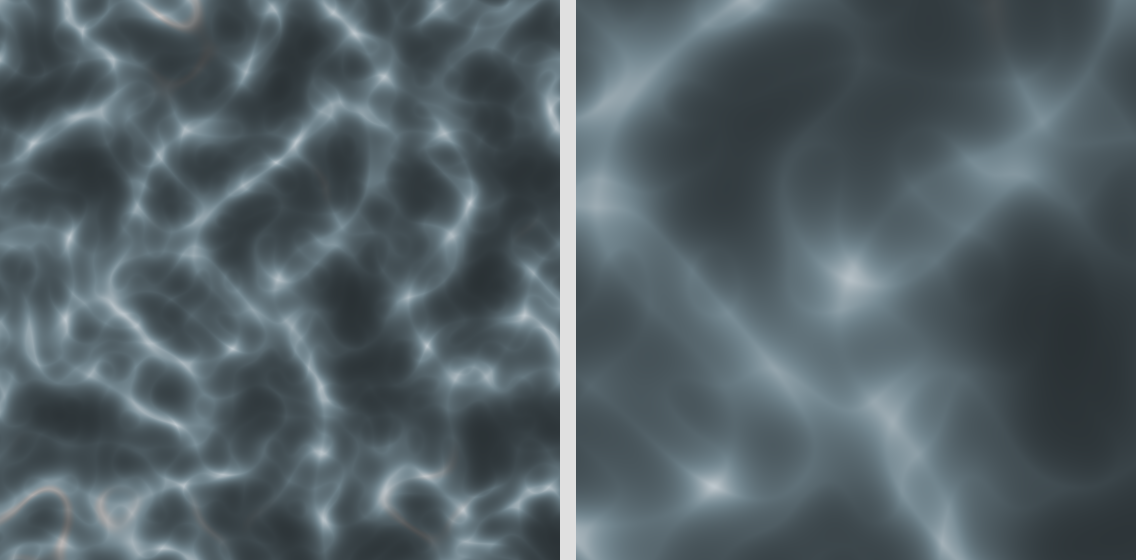
Left: the whole. Right: its middle third, enlarged.
Write a three.js fragment shader that draws this texture.

```glsl
// Misty slate-blue ridged noise: soft dark hollows between thin glowing veins.
#define BASE_FREQ 4.6
#define DETAIL_GAIN 0.55
#define FINE_GAIN 0.2
#define WARP_AMOUNT 0.022
#define VEIN_SOFTNESS 0.010
#define VEIN_FALLOFF 4.2
#define HOLLOW_LEVEL 0.17
#define VEIN_LEVEL 0.62
#define SLATE_TINT vec3(0.85, 1.0, 1.07)
#define GLOW_TINT vec3(0.95, 1.0, 1.03)
#define WARM_TINT vec3(1.05, 0.98, 0.95)

varying vec2 vUv;

// Unit gradient with a pseudo-random direction per lattice point
vec2 latticeGradient(vec2 cell) {
  vec3 p = fract(cell.xyx * vec3(0.1031, 0.1030, 0.0973));
  p += dot(p, p.yzx + 33.33);
  float angle = 6.28318 * fract((p.x + p.y) * p.z);
  return vec2(cos(angle), sin(angle));
}

// Gradient noise, roughly -0.7 to 0.7
float gradientNoise(vec2 p) {
  vec2 cell = floor(p);
  vec2 f = p - cell;
  vec2 fade = f * f * f * (f * (f * 6.0 - 15.0) + 10.0);
  vec2 right = vec2(1.0, 0.0);
  vec2 up = vec2(0.0, 1.0);
  float a = dot(latticeGradient(cell), f);
  float b = dot(latticeGradient(cell + right), f - right);
  float c = dot(latticeGradient(cell + up), f - up);
  float d = dot(latticeGradient(cell + 1.0), f - 1.0);
  return mix(mix(a, b, fade.x), mix(c, d, fade.x), fade.y);
}

// Distance-like value: zero along a vein, with a slightly rounded crease
float crease(vec2 p) {
  float n = gradientNoise(p);
  return sqrt(n * n + VEIN_SOFTNESS * VEIN_SOFTNESS) - VEIN_SOFTNESS;
}

void main() {
  // Gentle bending of the plane
  vec2 bend = vec2(gradientNoise(vUv * 5.0 + 41.3), gradientNoise(vUv * 5.0 + 87.7));
  vec2 p = (vUv + WARP_AMOUNT * bend) * BASE_FREQ + 12.4;

  // Three layers of creases, each finer and weaker
  float broad = crease(p);
  float detail = crease(p * 1.9 + vec2(5.37, 9.71));
  float fine = crease(p * 3.7 + vec2(23.15, 3.62));
  float depth = broad + DETAIL_GAIN * detail + FINE_GAIN * fine;

  // Exponential glow rising towards the veins
  float light = HOLLOW_LEVEL + VEIN_LEVEL * exp(-VEIN_FALLOFF * depth);

  // Slate shadows, paler veins and rare warm patches on the fine lines
  vec3 tint = mix(SLATE_TINT, GLOW_TINT, smoothstep(0.48, 0.8, light));
  float warmPatch = smoothstep(0.22, 0.45, gradientNoise(vUv * 4.0 + 63.2));
  float onVein = 1.0 - smoothstep(0.0, 0.12, detail);
  tint = mix(tint, WARM_TINT, 0.6 * warmPatch * onVein);

  gl_FragColor = vec4(light * tint, 1.0);
}
```
